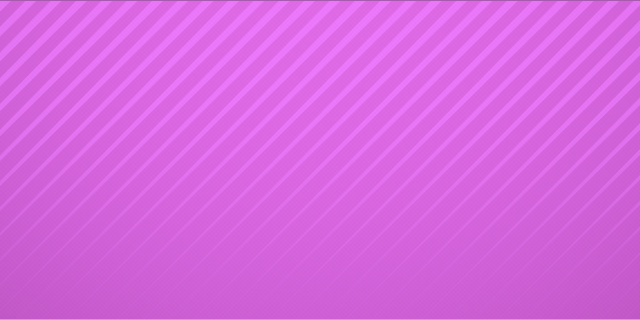
A WebGL 2 fragment shader for this pattern:

```glsl
#version 300 es
precision highp float;
// Orchid backdrop with diagonal stripes that taper downward over a fine checked weave.

uniform vec2 u_resolution;
out vec4 fragColor;

// Lengths are fractions of the canvas height.
const float STRIPE_PERIOD = 0.0792;   // horizontal spacing, about 25 across
const float STRIPE_PHASE = 0.0198;    // first stripe centre along the top edge
const float STRIPE_WIDTH_TOP = 0.034; // horizontal width at the top
const float STRIPE_WIDTH_BOTTOM = 0.001;
const float STRIPE_ALPHA_TOP = 0.95;
const float STRIPE_ALPHA_BOTTOM = 0.12;
const float CHECK_SIZE = 0.0070;
const float CHECK_STRENGTH = 0.012;
const float EDGE_LINE = 0.0026;
const float GRAIN = 0.004;

const vec3 ORCHID_LIGHT = vec3(0.872, 0.414, 0.900);
const vec3 ORCHID_DARK = vec3(0.745, 0.335, 0.768);
const vec3 STRIPE_COLOR = vec3(0.925, 0.472, 0.985);
const vec3 TOP_LINE = vec3(0.640, 0.350, 0.670);
const vec3 BOTTOM_LINE = vec3(0.850, 0.600, 0.870);
const float PI = 3.14159;

float hash(vec2 p) {
    return fract(sin(dot(p, vec2(12.9898, 78.233))) * 43758.5453);
}

// Soft light centred in the upper half, falling off to the sides and the base.
vec3 backdrop(vec2 p, float aspect) {
    float side = abs(p.x / aspect - 0.5) * 2.0;
    float depth = 1.0 - p.y;
    float shade = 0.40 * side * side + 0.52 * pow(depth, 2.4);
    return mix(ORCHID_LIGHT, ORCHID_DARK, clamp(shade, 0.0, 1.0));
}

// Coverage of the 45 degree stripes, rising to the right.
float stripes(vec2 p, float pixel) {
    float along = p.x + 1.0 - p.y - STRIPE_PHASE;
    float offset = abs(fract(along / STRIPE_PERIOD + 0.5) - 0.5) * STRIPE_PERIOD;
    float halfWidth = 0.5 * mix(STRIPE_WIDTH_BOTTOM, STRIPE_WIDTH_TOP, p.y);
    return 1.0 - smoothstep(-pixel, pixel, offset - halfWidth);
}

// Fine smooth checkerboard in the range -1 to 1.
float weave(vec2 p) {
    vec2 wave = sin(PI * p / CHECK_SIZE);
    return wave.x * wave.y;
}

void main() {
    float pixel = 1.0 / u_resolution.y;
    float aspect = u_resolution.x / u_resolution.y;
    vec2 p = gl_FragCoord.xy * pixel;

    vec3 color = backdrop(p, aspect);

    // Stripes take on part of the backdrop shading.
    vec3 stripeColor = STRIPE_COLOR * mix(vec3(1.0), color / ORCHID_LIGHT, 0.5);
    float alpha = mix(STRIPE_ALPHA_BOTTOM, STRIPE_ALPHA_TOP, smoothstep(0.0, 0.75, p.y));
    color = mix(color, stripeColor, stripes(p, pixel) * alpha);

    // Weave and faint grain
    color *= 1.0 + CHECK_STRENGTH * weave(p);
    color += GRAIN * (hash(floor(p / CHECK_SIZE)) - 0.5);

    // Hairlines at the top and bottom edges
    float aa = 0.5 * pixel;
    float topLine = 1.0 - smoothstep(EDGE_LINE - aa, EDGE_LINE + aa, 1.0 - p.y);
    float bottomLine = 1.0 - smoothstep(EDGE_LINE - aa, EDGE_LINE + aa, p.y);
    color = mix(color, TOP_LINE, topLine);
    color = mix(color, BOTTOM_LINE, bottomLine);

    fragColor = vec4(color, 1.0);
}
```
